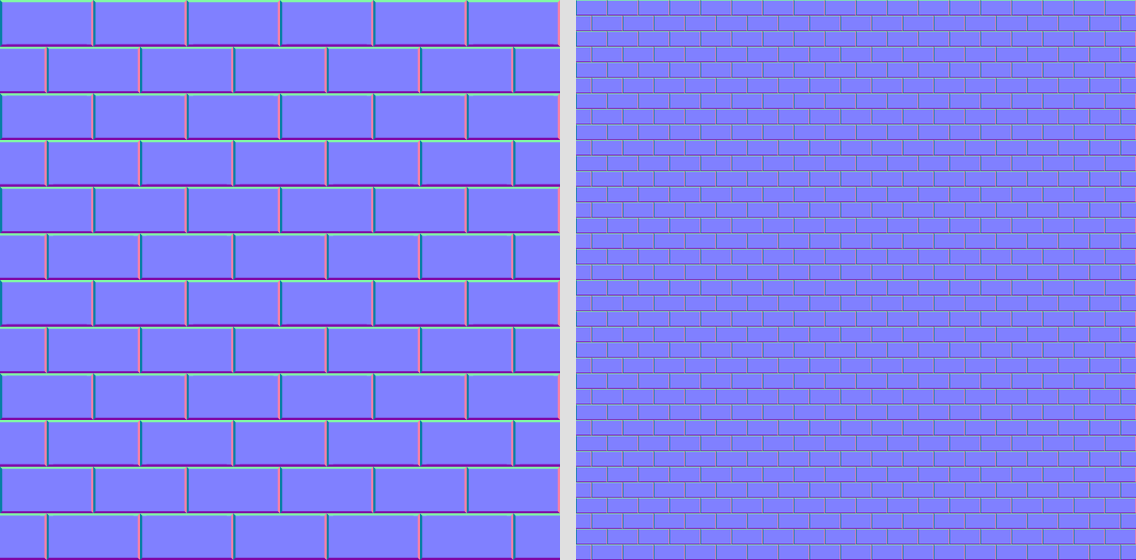
Left, the tile; right, the same tile 3 across and 3 down.
Write a Shadertoy shader that draws this texture map.

```glsl
#define COLUMNS 6.0
#define ROWS 12.0
#define BEVEL 0.046        // bevel width, in brick heights
#define TILT 0.96          // sideways part of the bevel normal
#define LIP 0.015          // width of the faint inner lip, in brick heights
#define LIP_TILT 0.35
#define LIP_INSET 0.07     // lip distance from the brick ends, in brick lengths
#define SAMPLES 4

// Surface normal of a running-bond brick wall, uv in 0..1
vec3 brickNormal(vec2 uv) {
    vec2 grid = uv * vec2(COLUMNS, ROWS);
    float row = mod(floor(grid.y), ROWS);
    grid.x += 0.5 * (1.0 - mod(row, 2.0));
    vec2 cell = fract(grid);

    // Distance to the nearest side on each axis, in brick heights
    vec2 toSide = 0.5 - abs(cell - 0.5);
    toSide.x *= ROWS / COLUMNS;
    vec2 outward = sign(cell - 0.5);

    // The nearer side wins, which mitres the corners
    vec2 facing = toSide.x < toSide.y ? vec2(outward.x, 0.0) : vec2(0.0, outward.y);
    float edge = min(toSide.x, toSide.y);
    float slope = edge < BEVEL ? TILT : 0.0;

    // Every third row has a lip along its foot or at its upper corners
    float phase = mod(row, 3.0);
    bool nearEnd = 0.5 - abs(cell.x - 0.5) < LIP_INSET;
    bool footLip = phase == 2.0 && facing.y < 0.0 && !nearEnd;
    bool cornerLip = phase == 0.0 && facing.y > 0.0 && nearEnd;
    if (edge >= BEVEL && edge < BEVEL + LIP && (footLip || cornerLip)) slope = LIP_TILT;

    return vec3(facing * slope, sqrt(1.0 - slope * slope));
}

void mainImage(out vec4 fragColor, in vec2 fragCoord) {
    // Average a grid of samples to smooth the edges
    vec3 sum = vec3(0.0);
    for (int j = 0; j < SAMPLES; j++) {
        for (int i = 0; i < SAMPLES; i++) {
            vec2 offset = (vec2(i, j) + 0.5) / float(SAMPLES) - 0.5;
            sum += brickNormal(fract((fragCoord + offset) / iResolution.xy));
        }
    }
    vec3 normal = sum / float(SAMPLES * SAMPLES);
    fragColor = vec4(0.5 + 0.5 * normal, 1.0);
}
```
